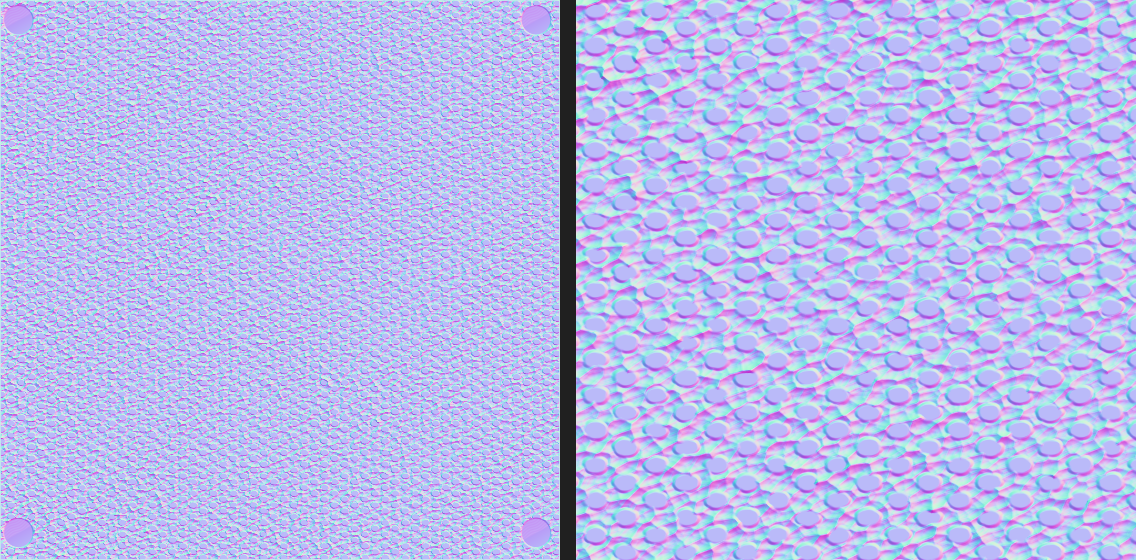
Left: the whole. Right: its middle third, enlarged.
A Shadertoy shader for this texture map:

```glsl
// Tangent-space normal map of a rough perforated plate: staggered flat oval pads,
// pitted ground between them and four recessed corner screws. A height field of
// cellular noise and pads is differentiated, then encoded with display gamma.

const vec2  REPEATS      = vec2(27.713, 48.0);   // hexagonal lattice, across and down
const vec2  PHASE        = vec2(0.06, 0.21);
const vec2  PAD_RADIUS   = vec2(0.0068, 0.0050);
const float PAD_HEIGHT   = 0.0036;
const float PAD_EDGE     = 0.0008;
const float PAD_WOBBLE   = 0.0022;
const float PAD_VARIETY  = 0.0007;
const vec2  PIT_SCALE    = vec2(92.0, 165.0);    // pits are stretched along the grain
const float PIT_DEPTH    = 0.0072;
const float GRAIN_ANGLE  = 0.40;
const vec2  GROUND_TILT  = vec2(0.08, 0.20);
const vec2  SCREW_MIDDLE = vec2(0.495, 0.506);
const vec2  SCREW_OFFSET = vec2(0.4622, 0.4577);
const float SCREW_RADIUS = 0.0265;
const float SCREW_RIM    = 0.0022;
const float SLOT_ANGLE   = 0.50;
const vec2  BORDER_SLOPE = vec2(0.15, 1.0);
const float BORDER_WIDTH = 0.0025;
const float SAMPLE_STEP  = 0.0008;
const float GAMMA        = 2.2;

vec2 hash2(vec2 p) {
    vec3 q = fract(p.xyx * vec3(0.1031, 0.1030, 0.0973));
    q += dot(q, q.yzx + 33.33);
    return fract((q.xx + q.yz) * q.zy);
}

vec2 rotate(vec2 p, float angle) {
    float c = cos(angle), s = sin(angle);
    return vec2(c * p.x + s * p.y, c * p.y - s * p.x);
}

// Squared distance to the nearest scattered point
float cellular(vec2 p) {
    vec2 cell = floor(p), local = p - cell;
    float nearest = 4.0;
    for (int y = -1; y <= 1; y++)
        for (int x = -1; x <= 1; x++) {
            vec2 neighbour = vec2(x, y);
            vec2 offset = neighbour + hash2(cell + neighbour + 300.0) - local;
            nearest = min(nearest, dot(offset, offset));
        }
    return nearest;
}

float pits(vec2 uv) {
    vec2 p = rotate(uv, GRAIN_ANGLE) * PIT_SCALE;
    return cellular(p) + 0.22 * cellular(p * 1.9 + 17.3);
}

// Signed distance to the nearest pad, with a slightly different size for each
float padDistance(vec2 uv) {
    vec2 p = uv * REPEATS - PHASE;
    vec2 idA = round(p), idB = round(p - 0.5) + 0.5;
    vec2 a = (p - idA) / REPEATS, b = (p - idB) / REPEATS;
    bool useA = dot(a, a) < dot(b, b);
    vec2 offset = useA ? a : b;
    vec2 id = useA ? idA : idB;
    float size = PAD_VARIETY * (hash2(id * 2.0 + 90.0).x - 0.5);
    return (length(offset / PAD_RADIUS) - 1.0) * PAD_RADIUS.y - size;
}

// x: height, y: pad coverage
vec2 surface(vec2 uv) {
    float pit = pits(uv);
    float wear = 1.12 - 0.25 * uv.x
               + 0.08 * sin(19.0 * uv.y - 8.0 * uv.x + 2.0 * sin(11.0 * uv.x));
    float d = padDistance(uv) + PAD_WOBBLE * (pit - 0.35);
    float pad = 1.0 - smoothstep(-PAD_EDGE, PAD_EDGE, d);
    return vec2(mix(PIT_DEPTH * wear * pit, PAD_HEIGHT, pad), pad);
}

// Slope of the screw face: two tilted halves either side of a diagonal slot
vec2 screwSlope(vec2 p, float pixel) {
    vec2 q = rotate(p, SLOT_ANGLE) / SCREW_RADIUS;
    float aa = pixel / SCREW_RADIUS;
    float upper = smoothstep(-aa, aa, q.y);
    vec2 lowerFace = vec2(-0.02, -0.34 - 0.26 * min(q.y, 0.0) );
    vec2 upperFace = vec2(0.14, -0.28 - 0.10 * q.y);
    float brushed = 0.05 * sin(38.0 * q.y + 2.0 * sin(5.0 * q.x));
    return mix(lowerFace, upperFace + vec2(0.0, brushed), upper);
}

void mainImage(out vec4 fragColor, in vec2 fragCoord) {
    vec2 uv = fragCoord / iResolution.xy;
    float pixel = 1.0 / iResolution.y;

    // Ground and pads
    vec2 e = vec2(max(SAMPLE_STEP, 0.5 * pixel), 0.0);
    vec2 left = surface(uv - e.xy), right = surface(uv + e.xy);
    vec2 below = surface(uv - e.yx), above = surface(uv + e.yx);
    vec2 slope = vec2(left.x - right.x, below.x - above.x) / (2.0 * e.x);
    float pad = 0.25 * (left.y + right.y + below.y + above.y);
    slope += GROUND_TILT * (1.0 - pad);

    // Outer border
    vec2 margin = min(uv, 1.0 - uv);
    float border = 1.0 - smoothstep(0.0, BORDER_WIDTH, min(margin.x, margin.y));
    slope = mix(slope, BORDER_SLOPE, border);

    // Corner screws, mirrored about their common middle
    vec2 corner = uv - SCREW_MIDDLE;
    vec2 p = corner - sign(corner) * SCREW_OFFSET;
    float d = length(p) - SCREW_RADIUS;
    float face = 1.0 - smoothstep(-pixel, pixel, d);
    slope = mix(slope, screwSlope(p, pixel), face);
    slope -= normalize(p + 1e-6) * 1.1 * (1.0 - smoothstep(0.0, SCREW_RIM, abs(d)));

    vec3 normal = normalize(vec3(slope, 1.0));
    vec3 encoded = (0.5 + 0.5 * normal) * vec3(1.0, 1.0, 0.95);
    fragColor = vec4(pow(encoded, vec3(1.0 / GAMMA)), 1.0);
}
```
